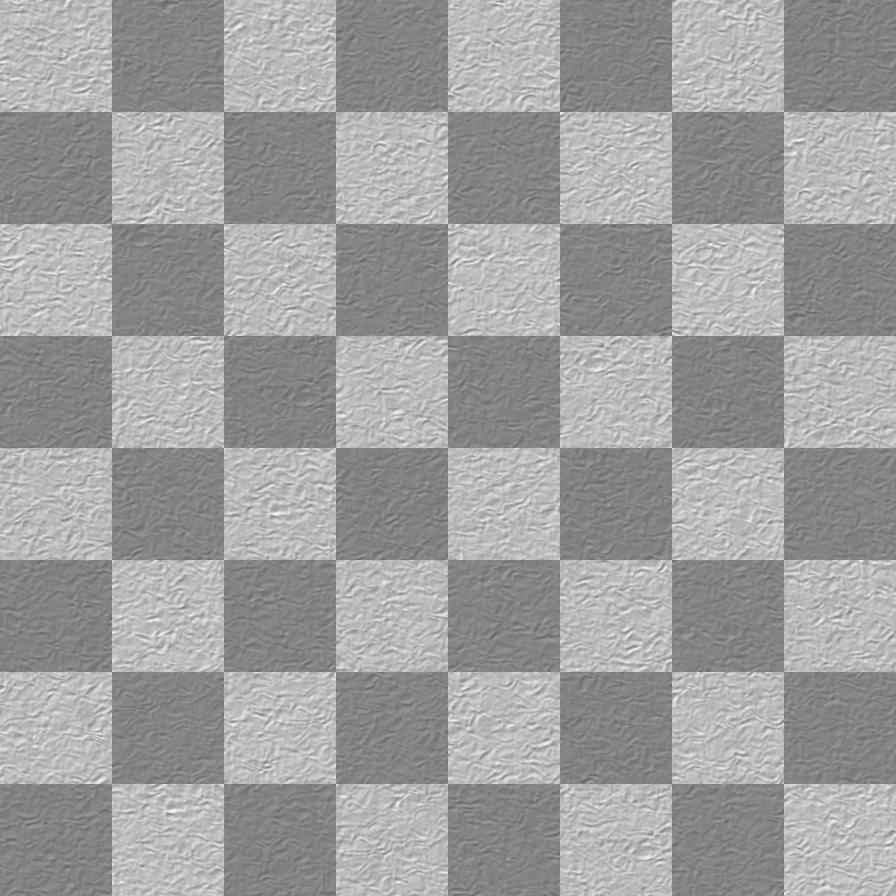
This pattern is drawn by a Shadertoy shader. Its source:

```glsl
// Checkerboard of eight by eight light and dark grey plaster tiles.
// Each tile shows its own patch of a wrinkled height field, embossed by
// light from the upper left; all noise wraps, so the canvas tiles.

// Two random values from 0 to 1 for a lattice point
vec2 hash2(vec2 cell) {
    uvec2 k = uvec2(cell) * uvec2(1597u, 3571u) + uvec2(911u, 277u);
    uint n = (k.x ^ (k.y << 8)) * 74531u;
    n = (n ^ (n >> 15)) * 29573u;
    n = (n ^ (n >> 13)) * 51787u;
    n ^= n >> 16;
    return vec2(n & 65535u, n >> 16) / 65535.0;
}

// Slope contribution of one wrapped lattice corner
float corner(vec2 cell, vec2 offset, vec2 period) {
    float angle = 6.2832 * hash2(mod(cell, period)).x;
    return dot(vec2(cos(angle), sin(angle)), offset);
}

// Gradient noise that repeats once per unit of p
float gradientNoise(vec2 p, vec2 period) {
    p *= period;
    vec2 i = floor(p), f = p - i;
    vec2 u = f * f * f * (f * (f * 6.0 - 15.0) + 10.0);
    vec2 e = vec2(1, 0);
    return mix(
        mix(corner(i, f, period), corner(i + e, f - e, period), u.x),
        mix(corner(i + e.yx, f - e.yx, period), corner(i + 1.0, f - 1.0, period), u.x),
        u.y);
}

// Warped ridges with finer grit on top
float plasterHeight(vec2 p) {
    vec2 warp = vec2(gradientNoise(p, vec2(46, 58)),
                     gradientNoise(p + 0.37, vec2(52, 64)));
    vec2 q = p + 0.009 * warp;
    float ridges = 1.0 - 1.3 * abs(gradientNoise(q, vec2(68, 104)));
    float folds = 0.55 * gradientNoise(q + 0.19, vec2(118, 156));
    float grit = 0.3 * gradientNoise(p, vec2(211, 229));
    return ridges + folds + grit;
}

void mainImage(out vec4 fragColor, in vec2 fragCoord) {
    vec2 uv = fragCoord / iResolution.xy;
    vec2 tile = mod(floor(uv * 8.0), 8.0);
    vec2 local = fract(uv * 8.0);

    // Checker with one-pixel smooth edges
    vec2 edge = abs(fract(uv * 4.0 - 0.25) - 0.5) - 0.25;
    vec2 side = clamp(edge * iResolution.xy * 0.5, -1.0, 1.0);
    float light = 0.5 - 0.5 * side.x * side.y;

    // Emboss a different patch of plaster in every tile
    vec2 p = uv + hash2(tile + 31.0);
    vec2 toLight = vec2(-0.0007, 0.0011);
    float relief = plasterHeight(p - toLight) - plasterHeight(p + toLight);
    relief *= 1.0 + 0.7 * gradientNoise(p, vec2(26, 34));

    // One worn dent per tile: smoother and slightly darker
    vec2 center = 0.15 + 0.7 * hash2(tile + 77.0);
    float wobble = 0.05 * gradientNoise(p, vec2(60));
    float dent = 1.0 - smoothstep(0.02, 0.09, length(local - center) + wobble);
    dent *= hash2(tile + 113.0).x;
    relief *= 1.0 - 0.6 * dent;

    // Soft mottling and a small shift of tone between tiles
    float mottle = 0.03 * gradientNoise(p, vec2(30, 38))
                 + 0.016 * (hash2(tile + 149.0).y - 0.5) - 0.05 * dent;

    float shade = mix(0.512, 0.732, light)
                + mix(0.5, 1.0, light) * (0.24 * clamp(relief, -0.8, 0.8) + mottle);
    fragColor = vec4(vec3(shade), 1.0);
}
```
